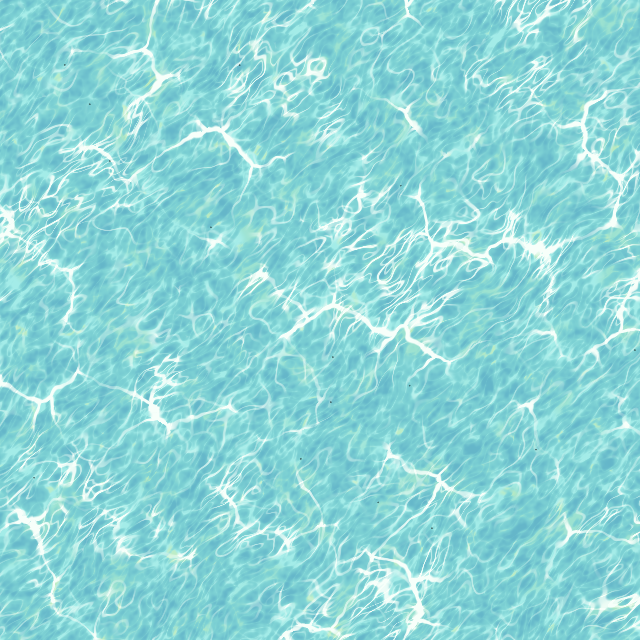
A Shadertoy shader for this texture:

```glsl
// Sunlit pool water: a net of thin white caustics over diagonal ripples on turquoise
#define CELLS vec2(7.6, 9.2)
#define WARP 0.030
#define FLOW_ANGLE 0.80
#define RIPPLE_SCALE vec2(19.0, 52.0)
#define LINE_WIDTH 0.030
#define BASE_TONE 0.05
#define DEEP vec3(0.395, 0.715, 0.79)
#define MID vec3(0.49, 0.82, 0.83)
#define AQUA vec3(0.64, 0.925, 0.91)
#define SEAFOAM vec3(0.61, 0.885, 0.815)
#define GLINT vec3(0.97, 1.0, 0.98)
#define YELLOW vec3(0.78, 0.93, 0.72)

float hash(vec2 p) {
    return fract(sin(dot(p, vec2(127.1, 311.7))) * 43758.5453);
}

vec2 hash2(vec2 p) {
    return vec2(hash(p), hash(p + 57.3));
}

float corner(vec2 cell, vec2 offset) {
    float a = 6.2832 * hash(cell);
    return dot(vec2(cos(a), sin(a)), offset);
}

// Gradient noise, centred on zero
float noise(vec2 p) {
    vec2 i = floor(p), f = fract(p), e = vec2(1.0, 0.0);
    vec2 u = f * f * f * (f * (f * 6.0 - 15.0) + 10.0);
    return mix(mix(corner(i, f), corner(i + e, f - e), u.x),
               mix(corner(i + e.yx, f - e.yx), corner(i + 1.0, f - 1.0), u.x), u.y);
}

float fbm(vec2 p) {
    float sum = 0.0, amp = 1.0;
    for (int k = 0; k < 4; k++) {
        sum += amp * noise(p);
        p = mat2(0.8, 0.6, -0.6, 0.8) * p * 2.03 + 17.7;
        amp *= 0.5;
    }
    return sum;
}

// x: distance to the cell border, y: gap to the third nearest point (small at junctions)
vec2 cellNet(vec2 p) {
    vec2 i = floor(p), f = fract(p), a = vec2(9.0), b = vec2(9.0);
    float third = 9.0;
    for (int y = -1; y <= 1; y++)
    for (int x = -1; x <= 1; x++) {
        vec2 g = vec2(x, y);
        vec2 r = g + 0.1 + 0.8 * hash2(i + g) - f;
        float l = length(r);
        if (l < length(a)) { third = length(b); b = a; a = r; }
        else if (l < length(b)) { third = length(b); b = r; }
        else third = min(third, l);
    }
    return vec2(dot(0.5 * (a + b), normalize(b - a)), third - length(a));
}

// Bright creases along the zero lines of noise
float crease(vec2 p, float sharpness) {
    return exp(-abs(noise(p)) * sharpness);
}

void mainImage(out vec4 fragColor, in vec2 fragCoord) {
    vec2 uv = fragCoord / iResolution.y;
    float c = cos(FLOW_ANGLE), s = sin(FLOW_ANGLE);
    mat2 toFlow = mat2(c, -s, s, c);

    // Bend the surface
    vec2 bend = vec2(fbm(uv * 9.0 + 3.1), fbm(uv * 9.0 + 41.7));
    vec2 sway = vec2(noise(uv * 7.0 + 20.0), noise(uv * 7.0 + 80.0));
    vec2 jitter = vec2(noise(uv * 38.0), noise(uv * 38.0 + 80.0));
    vec2 p = toFlow * (uv + WARP * bend);
    vec2 flow = toFlow * (uv + 0.9 * WARP * sway + 0.005 * jitter);

    // Large caustic net, strongest where its lines meet
    vec2 cell = cellNet(p * CELLS + 5.0);
    float node = exp(-cell.y * 5.0);
    float strength = smoothstep(0.0, 0.6, noise(uv * 7.0 + 12.0) + 0.55 * node);
    float width = LINE_WIDTH * (0.5 + 0.9 * strength);
    float net = strength * smoothstep(width, 0.35 * width, cell.x);
    float glow = (0.35 + 0.65 * strength) * exp(-cell.x * 10.0);

    // Smaller, fainter net
    vec2 small = cellNet(p * CELLS * 2.1 + 31.0);
    float faintMask = smoothstep(-0.2, 0.35, noise(uv * 10.0 + 70.0));
    float faint = faintMask * exp(-small.x * 16.0);

    // Fine ripples gathered in patches and beside the net
    float patches = smoothstep(-0.05, 0.35, noise(uv * 4.2 + 25.0) + 0.4 * noise(uv * 11.0) + 0.3 * glow);
    float ripple = crease(flow * RIPPLE_SCALE, 7.0);
    float fine = crease(flow * RIPPLE_SCALE * vec2(1.7, 1.6) + 9.0, 6.0);
    float curl = crease((flow + 0.006 * bend) * vec2(17.0, 29.0) + 44.0, 14.0);
    float gaps = smoothstep(-0.1, 0.25, noise(flow * vec2(16.0, 32.0) + 50.0) + 0.15 * patches);
    float streaks = gaps * (0.3 + 0.7 * patches) * smoothstep(0.5, 0.8, ripple)
                  + gaps * patches * 0.6 * smoothstep(0.55, 0.85, fine)
                  + 0.5 * smoothstep(0.45, 0.8, curl) * smoothstep(0.0, 0.35, noise(uv * 13.0 + 6.0));

    // Water tone
    float tone = BASE_TONE + 0.36 * fbm(flow * vec2(20.0, 36.0) + 7.0)
               + 0.30 * noise(flow * vec2(52.0, 98.0)) + 0.22 * noise(uv * 115.0)
               + 0.30 * glow + 0.24 * faint
               + (0.28 + 0.20 * patches) * ripple + 0.32 * fine + 0.22 * curl;
    float green = smoothstep(0.0, 0.3, noise(uv * 14.0 + 60.0));
    vec3 crest = mix(AQUA, SEAFOAM, green);
    vec3 color = mix(DEEP, MID, smoothstep(-0.1, 0.48, tone));
    color = mix(color, crest, smoothstep(0.40, 0.80, tone));

    // Yellow tints, then white light
    float tint = smoothstep(0.3, 0.45, noise(uv * 28.0 + 33.0)) * smoothstep(0.5, 0.8, tone);
    color = mix(color, YELLOW, 0.7 * tint);
    float light = net + 0.9 * streaks + 0.5 * faintMask * smoothstep(0.06, 0.015, small.x) * strength;
    color = mix(color, GLINT, clamp(light, 0.0, 1.0));

    // Sparse dark specks
    vec2 grid = uv * 26.0, id = floor(grid);
    float speck = length(fract(grid) - 0.2 - 0.6 * hash2(id + 8.0));
    color *= 1.0 - 0.45 * step(0.975, hash(id)) * smoothstep(0.05, 0.02, speck);

    fragColor = vec4(color, 1.0);
}
```
